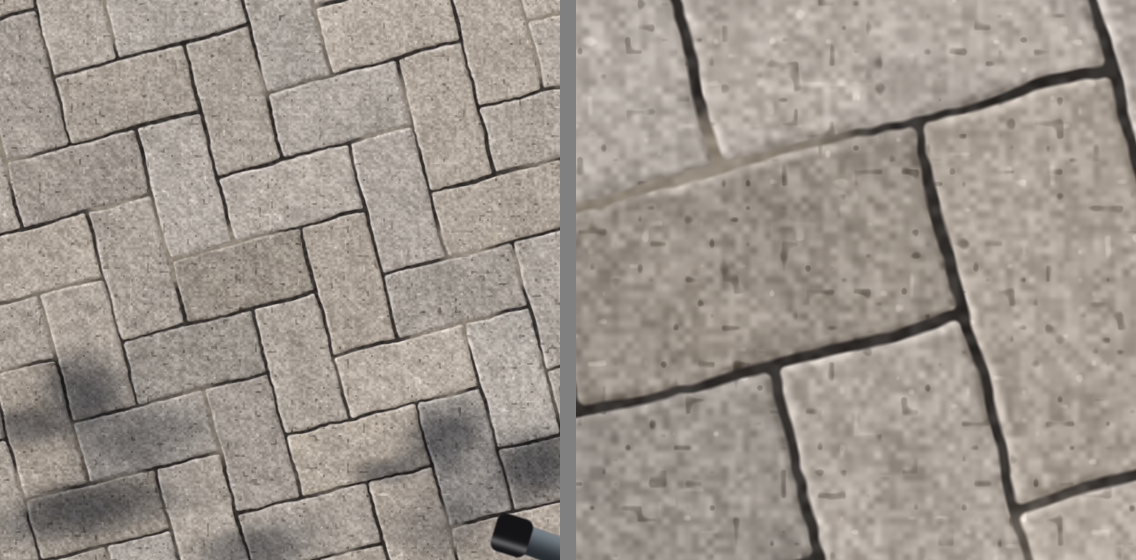
Left, the full canvas; right, a detail of the centre.
Write a WebGL 1 fragment shader that draws this texture.

```glsl
precision highp float;

uniform vec2 u_resolution;

float hash(vec2 p) {
  return fract(sin(dot(p, vec2(127.1, 311.7))) * 43758.5453);
}

float noise(vec2 p) {
  vec2 i = floor(p), f = fract(p);
  f = f * f * (3.0 - 2.0 * f);
  return mix(mix(hash(i), hash(i + vec2(1.0, 0.0)), f.x),
             mix(hash(i + vec2(0.0, 1.0)), hash(i + vec2(1.0, 1.0)), f.x), f.y);
}

float fbm(vec2 p) {
  float sum = 0.0, gain = 0.5;
  for (int i = 0; i < 4; i++) {
    sum += gain * noise(p);
    p = p * 2.03 + 17.3;
    gain *= 0.5;
  }
  return sum;
}

mat2 turn(float a) {
  return mat2(cos(a), sin(a), -sin(a), cos(a));
}

float roundedBox(vec2 p, vec2 halfSize, float radius) {
  vec2 f = abs(p) - halfSize + radius;
  return length(max(f, 0.0)) + min(max(f.x, f.y), 0.0) - radius;
}

// Light left over after one soft blob of leaf shade
float dapple(vec2 p, vec2 center, vec2 radius, float strength) {
  vec2 r = turn(-0.2) * (p - center) / radius;
  return 1.0 - strength * exp(-pow(dot(r, r), 1.3));
}

vec3 pavers(vec2 uv) {
  // Tilted brick units, y downwards, with slight foreshortening
  vec2 d = vec2(uv.x - 0.302, 0.535 - uv.y);
  d.y += 0.066 * d.y * d.y;
  vec2 q = turn(0.253) * d / 0.1203;
  q += 0.035 * (vec2(noise(q * 3.0), noise(q * 3.0 + 40.0)) - 0.5);
  q += 0.016 * (vec2(noise(q * 13.0), noise(q * 13.0 + 70.0)) - 0.5);

  // Herringbone: each diagonal of cells cycles through four brick halves
  vec2 cell = floor(q);
  float k = mod(cell.x + cell.y, 4.0);
  bool lying = k < 2.0;
  vec2 first = cell - (lying ? vec2(k, 0.0) : vec2(0.0, k - 2.0));
  vec2 size = lying ? vec2(2.0, 1.0) : vec2(1.0, 2.0);
  vec2 local = q - first;
  float depth = -roundedBox(local - 0.5 * size, 0.5 * size, 0.06);

  // Brick face: tone, stains, grain and pits
  float tone = mix(0.88, 1.04, sqrt(hash(first)));
  float warmth = hash(first + 9.7) - 0.5;
  vec3 face = vec3(0.680, 0.645, 0.610) * tone;
  face *= 1.0 + warmth * vec3(0.025, 0.0, -0.035);
  face *= 0.92 + 0.16 * fbm(q * 2.5);
  face += 0.15 * (noise(uv * 230.0) - 0.5) + 0.10 * (noise(turn(0.7) * uv * vec2(95.0, 150.0)) - 0.5);
  face -= 0.16 * smoothstep(0.82, 0.97, noise(uv * 140.0 + 31.0));
  face += 0.10 * smoothstep(0.84, 0.97, noise(uv * 120.0 + 83.0));

  // Worn bevels, lit on the upper left and shaded on the lower right
  float wear = 0.4 + 0.9 * noise(q * 4.0 + 5.0);
  vec2 far = size - local;
  float lit = 1.0 - smoothstep(0.035, 0.085, min(local.x, local.y));
  float dim = 1.0 - smoothstep(0.03, 0.075, min(far.x, far.y));
  face += wear * (0.12 * lit - 0.10 * dim);

  // Open joints, sand filled in places
  float sand = smoothstep(0.5, 0.78, noise(q * 1.4 + 21.0));
  vec3 joint = mix(vec3(0.20, 0.185, 0.175), vec3(0.56, 0.52, 0.47), sand);
  joint += 0.12 * (noise(uv * 170.0) - 0.5);
  float gap = 0.014 + 0.018 * noise(q * 2.2 + 60.0);
  float aa = 0.01 + 4.0 / u_resolution.y;
  return mix(joint, face, smoothstep(gap - aa, gap + aa, depth));
}

float leafLight(vec2 uv) {
  vec2 p = uv + 0.05 * (vec2(fbm(uv * 9.0), fbm(uv * 9.0 + 30.0)) - 0.47);
  float light = dapple(p, vec2(0.155, 0.295), vec2(0.075, 0.065), 0.85);
  light *= dapple(p, vec2(0.045, 0.235), vec2(0.075, 0.030), 0.70);
  light *= dapple(p, vec2(0.250, 0.215), vec2(0.110, 0.055), 0.55);
  light *= dapple(p, vec2(0.150, 0.090), vec2(0.160, 0.048), 0.85);
  light *= dapple(p, vec2(0.790, 0.210), vec2(0.075, 0.055), 0.75);
  light *= dapple(p, vec2(0.950, 0.165), vec2(0.075, 0.050), 0.80);
  light *= dapple(p, vec2(0.690, 0.165), vec2(0.060, 0.022), 0.65);
  light *= dapple(p, vec2(0.790, 0.070), vec2(0.100, 0.070), 0.45);
  return light * dapple(p, vec2(0.450, 0.020), vec2(0.100, 0.040), 0.65);
}

void main() {
  vec2 uv = gl_FragCoord.xy / u_resolution;
  vec3 color = pavers(uv);
  color *= mix(vec3(0.42, 0.44, 0.48), vec3(1.0), leafLight(uv));

  // Dark knob on a grey rod in the lower right corner
  float aa = 1.5 / u_resolution.y;
  vec2 rod = turn(0.35) * (uv - vec2(0.985, 0.020));
  vec3 rodColor = mix(vec3(0.16, 0.18, 0.20), vec3(0.46, 0.50, 0.53), smoothstep(-0.02, 0.025, rod.y));
  color = mix(color, rodColor, smoothstep(aa, -aa, roundedBox(rod, vec2(0.055, 0.026), 0.012)));
  vec2 knob = turn(0.3) * (uv - vec2(0.914, 0.044));
  vec3 knobColor = vec3(0.08, 0.08, 0.09) + 0.28 * exp(-pow((knob.y + 0.018) / 0.007, 2.0));
  color = mix(color, knobColor, smoothstep(aa, -aa, roundedBox(knob, vec2(0.033, 0.035), 0.016)));

  gl_FragColor = vec4(clamp(color, 0.0, 1.0), 1.0);
}
```
